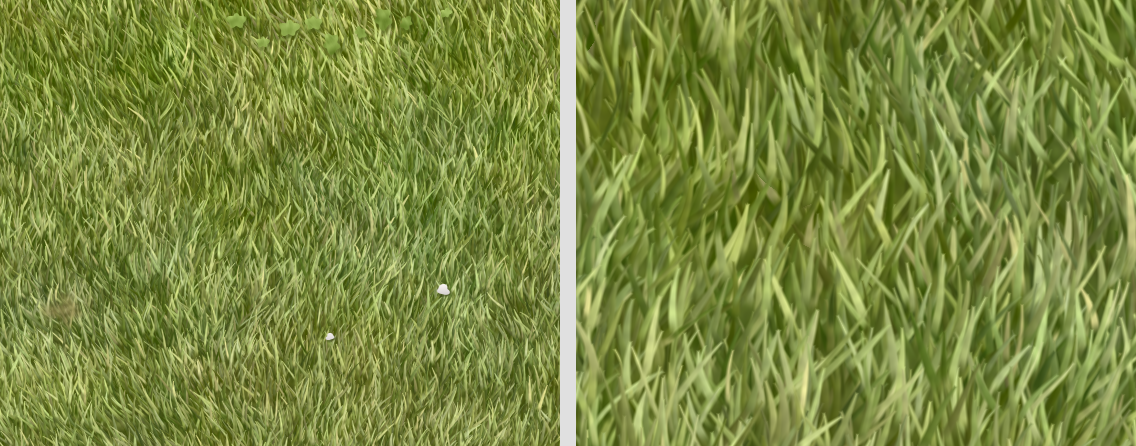
Left, the full canvas; right, a detail of the centre.
Give the GLSL for this texture, as a Shadertoy shader.

```glsl
// A sunlit lawn seen from above: layers of thin grass blades, one jittered
// blade per grid cell, drawn from shaded roots up to bright tips. Gradient noise
// sets the lean, the light and the dry patches; leaves and petals lie on top.

vec3 hash3(vec2 p) {
    vec3 q = fract(vec3(p.xyx) * vec3(0.1031, 0.1030, 0.0973));
    q += dot(q, q.yxz + 33.33);
    return fract((q.xxy + q.yzz) * q.zyx);
}

float corner(vec2 cell, vec2 offset, vec2 f) {
    return dot(hash3(cell + offset + 71.0).xy * 2.0 - 1.0, f - offset);
}

float gradientNoise(vec2 p) {
    vec2 c = floor(p), f = fract(p);
    vec2 u = f * f * f * (f * (f * 6.0 - 15.0) + 10.0);
    return mix(mix(corner(c, vec2(0, 0), f), corner(c, vec2(1, 0), f), u.x),
               mix(corner(c, vec2(0, 1), f), corner(c, vec2(1, 1), f), u.x), u.y);
}

// Tone runs from shade to sun, warmth from cool to yellow, dullness greys the green
vec3 grassColor(float tone, float warmth, float dullness) {
    vec3 col = mix(vec3(0.25, 0.31, 0.035), vec3(0.72, 0.77, 0.46), clamp(tone, 0.0, 1.15));
    return col + warmth * vec3(0.10, 0.01, -0.03) + dullness * vec3(0.02, -0.01, 0.07);
}

// Coverage of a lobed blob with a wobbly outline
float blob(vec2 d, float radius, float lobes, float phase, float soft) {
    float a = atan(d.y, d.x);
    float edge = radius * (0.85 + 0.14 * cos(a * lobes + phase) + 0.14 * sin(a * 2.0 - phase));
    return 1.0 - smoothstep(-soft, soft, length(d) - edge);
}

void mainImage(out vec4 fragColor, in vec2 fragCoord) {
    vec2 p = fragCoord / iResolution.y;
    float soft = max(0.8 / iResolution.y, 0.0015);

    // Blades lean left along the top and at the lower left, slightly right elsewhere
    float lowerLeft = 1.0 - smoothstep(0.1, 0.5, length(p - vec2(0.22, 0.08)));
    float lean = 0.12 - 0.38 * smoothstep(0.45, 0.85, p.y) - 0.60 * lowerLeft
               + 0.5 * gradientNoise(p * 3.1 + 4.0) + 0.5 * gradientNoise(p * 9.0 + 40.0);

    // Broad variation over the lawn
    float light = 0.38 * gradientNoise(p * 4.0 + 9.0) + 0.34 * gradientNoise(p * 11.0);
    float warm = 0.6 * gradientNoise(p * 2.6 + 17.0) + 0.5 * gradientNoise(p * 9.0 + 31.0)
               + 0.5 * abs(p.y - 0.42) - 0.14;
    float dull = 0.8 * gradientNoise(p * 5.0 + 61.0) + 0.3 - 0.6 * smoothstep(0.3, 0.9, p.y);
    float bare = 1.0 - smoothstep(0.0, 0.06,
        length((p - vec2(0.143, 0.308)) * vec2(1.0, 1.2)) + 0.05 * gradientNoise(p * 35.0));
    float dry = smoothstep(0.05, 0.5, warm) + bare;

    vec3 col = grassColor(0.16 + 0.4 * gradientNoise(p * 50.0), warm, dull);
    vec2 cellSize = vec2(0.028, 0.05);

    // Blades, deepest layer first
    for (int layer = 0; layer < 15; layer++) {
        float depth = float(layer) / 14.0;
        vec2 shift = hash3(vec2(float(layer) * 3.7, 5.0)).xy;
        vec2 grid = p / cellSize + shift;
        for (int j = 1; j >= -1; j--) {
            for (int i = -1; i <= 1; i++) {
                vec2 cell = floor(grid) + vec2(i, j);
                vec2 id = cell + float(layer) * vec2(57.0, 113.0);
                vec3 place = hash3(id + 11.0);
                vec3 look = hash3(id + 503.0);

                // Blade frame: y runs from root to tip, x across
                vec2 d = p - (cell + place.xy - shift) * cellSize;
                float spread = place.z + fract(place.z * 17.3 + look.x) - 1.0;
                float angle = clamp(lean + spread * 0.85, -0.95, 0.95);
                float ca = cos(angle), sa = sin(angle);
                d = vec2(ca * d.x - sa * d.y, sa * d.x + ca * d.y);
                float len = mix(0.034, 0.070, look.x);
                float s = d.y / len + 0.5;
                d.x += (look.z - 0.5) * 0.018 * (s - 0.5) * (s - 0.5);

                float t = clamp(s, 0.0, 1.0);
                float halfWidth = mix(0.0017, 0.0037, fract(look.x * 7.3)) * (1.0 - 0.75 * t * t);
                float dist = max(abs(d.x) - halfWidth, (abs(s - 0.5) - 0.5) * len);
                float cover = (1.0 - smoothstep(-soft, soft, dist)) * smoothstep(0.0, 0.3, s);

                float tone = mix(0.17, 0.68, depth) + (look.y - 0.5) * 0.98 + light
                           + 0.28 * (t - 0.45) + 0.10 * clamp(d.x / halfWidth, -1.0, 1.0);
                float dullness = dull + 1.1 * (fract(look.y * 9.1 + place.x) - 0.5);
                vec3 blade = grassColor(tone, warm * 0.7 - 0.04 + (look.z - 0.5) * 0.5, dullness);
                float straw = step(0.965 - 0.12 * dry, fract(look.z * 13.7));
                blade = mix(blade, vec3(0.82, 0.79, 0.52) * (0.65 + 0.45 * tone), straw * 0.7);
                col = mix(col, blade, cover * (1.0 - 0.45 * bare));
            }
        }
    }

    // Fine mottling, then thin worn turf
    col *= 1.02 + 0.16 * gradientNoise(p * vec2(150.0, 110.0));
    vec3 soil = mix(vec3(0.38, 0.34, 0.17), vec3(0.74, 0.68, 0.45),
                    0.5 + gradientNoise(p * vec2(60.0, 90.0)));
    col = mix(col, soil, 0.6 * bare);

    // Broad leaves along the upper edge
    for (int i = 0; i < 9; i++) {
        vec3 h = hash3(vec2(float(i) * 5.3, 91.0));
        vec2 d = p - vec2(0.50 + 0.058 * float(i) + 0.04 * h.x, 1.0 - 0.12 * h.y);
        float radius = mix(0.010, 0.024, h.z);
        float shade = blob(d + vec2(-0.004, 0.007), radius, 5.0, h.x * 6.3, 0.005);
        col = mix(col, vec3(0.25, 0.32, 0.06), 0.5 * shade);
        float tone = 0.60 + 0.35 * h.x + 6.0 * d.y + 0.5 * gradientNoise(p * 55.0);
        col = mix(col, grassColor(tone, -0.3, -1.0),
                  0.85 * blob(d, radius, 5.0, h.x * 6.3, soft));
    }

    // Two pale petals
    for (int i = 0; i < 2; i++) {
        float k = float(i);
        vec2 d = (p - vec2(0.74, 0.245) - k * vec2(0.254, 0.105)) * vec2(0.85, 1.25);
        float radius = 0.010 + 0.005 * k;
        col = mix(col, vec3(0.24, 0.29, 0.10), 0.6 * blob(d + vec2(-0.003, 0.006), radius, 3.0, k, 0.004));
        col = mix(col, vec3(0.90, 0.88, 0.87) + 5.0 * d.y, blob(d, radius, 3.0, k + 1.0, soft));
    }

    fragColor = vec4(clamp(col, 0.0, 1.0), 1.0);
}
```
